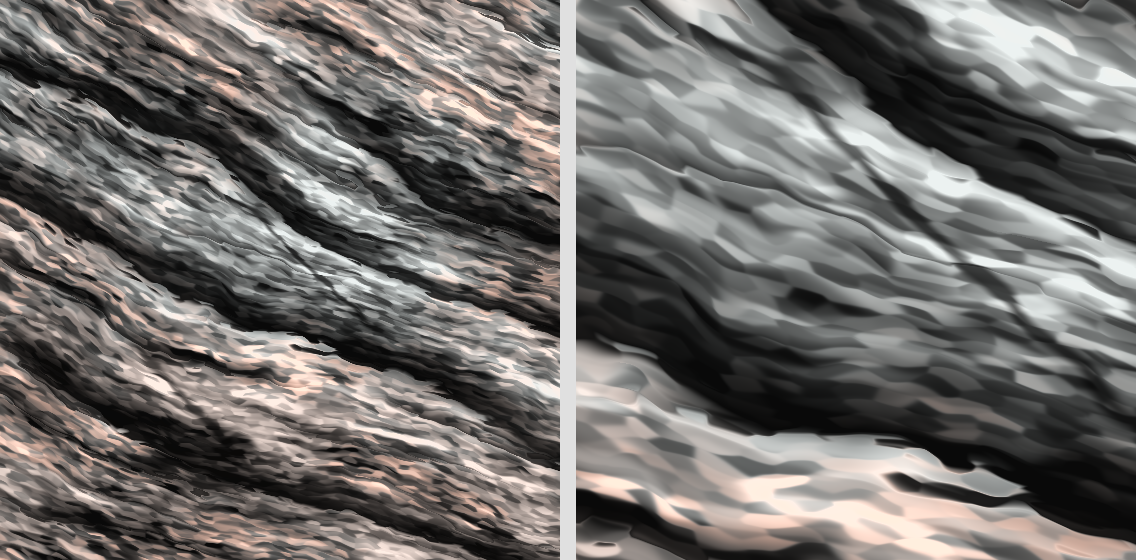
Left, the full canvas; right, a detail of the centre.
Write a WebGL 1 fragment shader that draws this texture.

```glsl
precision highp float;
// Weathered layered rock: thin grey strata falling to the right, split by dark ledges.
// Flat-toned stretched cells give the grain, noise gives the bands, and repeated
// layers with a sharp lower edge and a soft upper fade give the shadowed ledges.

#define SLOPE_BOTTOM 0.31
#define SLOPE_TOP 0.58
#define GRAIN_SCALE vec2(42.0, 125.0)
#define STREAK_SCALE vec2(11.0, 70.0)
#define BAND_SCALE vec2(3.0, 15.0)
#define LEDGE_COUNT 3.7
#define CRACK_COUNT 12.0
#define BASE_TONE 0.53
#define CONTRAST 1.12
#define WARM_TINT vec3(1.07, 0.985, 0.945)
#define COOL_TINT vec3(0.975, 1.0, 0.995)
#define PINK_STAIN vec3(0.09, 0.0, -0.035)

uniform vec2 u_resolution;

float hash(vec2 p) {
  return fract(sin(dot(p, vec2(127.1, 311.7))) * 43758.5453);
}

float noise(vec2 p) {
  vec2 i = floor(p);
  vec2 f = fract(p);
  f = f * f * (3.0 - 2.0 * f);
  float low = mix(hash(i), hash(i + vec2(1.0, 0.0)), f.x);
  float high = mix(hash(i + vec2(0.0, 1.0)), hash(i + vec2(1.0, 1.0)), f.x);
  return mix(low, high, f.y);
}

float fbm(vec2 p) {
  float sum = 0.0;
  float amplitude = 0.53;
  for (int i = 0; i < 4; i++) {
    sum += amplitude * noise(p);
    p = p * 2.03 + vec2(17.3, 9.1);
    amplitude *= 0.5;
  }
  return sum;
}

// Irregular cells of flat random tone with softened borders.
float patches(vec2 p) {
  vec2 cell = floor(p);
  float tone = 0.0;
  float total = 0.0;
  for (int y = -1; y <= 1; y++) {
    for (int x = -1; x <= 1; x++) {
      vec2 id = cell + vec2(float(x), float(y));
      vec2 d = id + vec2(hash(id), hash(id + 57.3)) - p;
      float weight = exp(-10.0 * dot(d, d));
      tone += weight * hash(id + 23.7);
      total += weight;
    }
  }
  return tone / total;
}

// x: shadow above each ledge edge, y: lit lip just below it.
vec2 ledges(vec2 strata, float count, float stretch, float rough) {
  float layer = strata.y * count + rough
              + 0.9 * (noise(strata * vec2(stretch, count * 0.8)) - 0.5);
  float id = floor(layer);
  float f = layer - id;
  float depth = smoothstep(0.32, 0.72, noise(vec2(strata.x * stretch + id * 7.7, id * 5.3)));
  float fade = 1.0 - smoothstep(0.05, mix(0.12, 0.48, depth), f);
  float lip = smoothstep(0.75, 0.95, f) * (1.0 - smoothstep(0.96, 1.0, f));
  return depth * vec2(smoothstep(0.0, 0.04, f) * fade, lip);
}

void main() {
  vec2 p = gl_FragCoord.xy / u_resolution;

  // Bent bedding coordinates: x along the strata, y across them.
  vec2 q = p + 0.007 * (vec2(noise(p * 38.0), noise(p * 38.0 + 31.0)) - 0.5);
  vec2 strata = vec2(q.x - 0.42 * q.y, q.y + q.x * mix(SLOPE_BOTTOM, SLOPE_TOP, q.y));
  strata.y += 0.07 * (noise(p * 3.1 + 4.0) - 0.5) + 0.018 * (noise(p * 11.0) - 0.5);

  // Rock body
  float grain = patches(strata * GRAIN_SCALE) - 0.5;
  float streak = patches(strata * STREAK_SCALE + 40.0) - 0.5;
  float band = fbm(strata * BAND_SCALE + 3.0) - 0.5;
  float tone = BASE_TONE + CONTRAST * (0.38 * grain + 0.42 * streak + 0.8 * band);

  // Pale lenses
  float lens = smoothstep(0.74, 0.88, noise(strata * vec2(5.0, 27.0) + 11.0));
  tone += 0.2 * lens;

  // Ledges, thin cracks and steeper joints
  float rough = 0.1 * streak + 0.07 * grain;
  vec2 ledge = ledges(strata, LEDGE_COUNT, 1.7, rough);
  vec2 crack = ledges(strata + 5.0, CRACK_COUNT, 3.6, 2.0 * rough);
  float ridge = abs(noise(vec2(q.x - q.y, q.x + q.y) * vec2(1.6, 6.0) + 8.0) - 0.5);
  float joint = (1.0 - smoothstep(0.01, 0.06, ridge + 0.03 * grain))
              * smoothstep(0.55, 0.75, noise(p * 4.0 + 19.0));
  tone += 0.12 * ledge.y + 0.07 * crack.y;
  tone *= (1.0 - 0.9 * ledge.x) * (1.0 - 0.72 * crack.x) * (1.0 - 0.6 * joint);
  tone = clamp(tone, 0.035, 0.95);

  // Mineral tints
  float warmth = smoothstep(0.3, 0.7, fbm(p * 4.0 + 6.0) + 0.25 * grain);
  float stain = smoothstep(0.55, 0.8, noise(strata * vec2(5.0, 11.0) + 70.0) + 0.3 * grain);
  vec3 color = tone * mix(COOL_TINT, WARM_TINT, warmth);
  color += PINK_STAIN * stain * warmth * smoothstep(0.3, 0.7, tone);
  gl_FragColor = vec4(clamp(color, 0.0, 1.0), 1.0);
}
```
